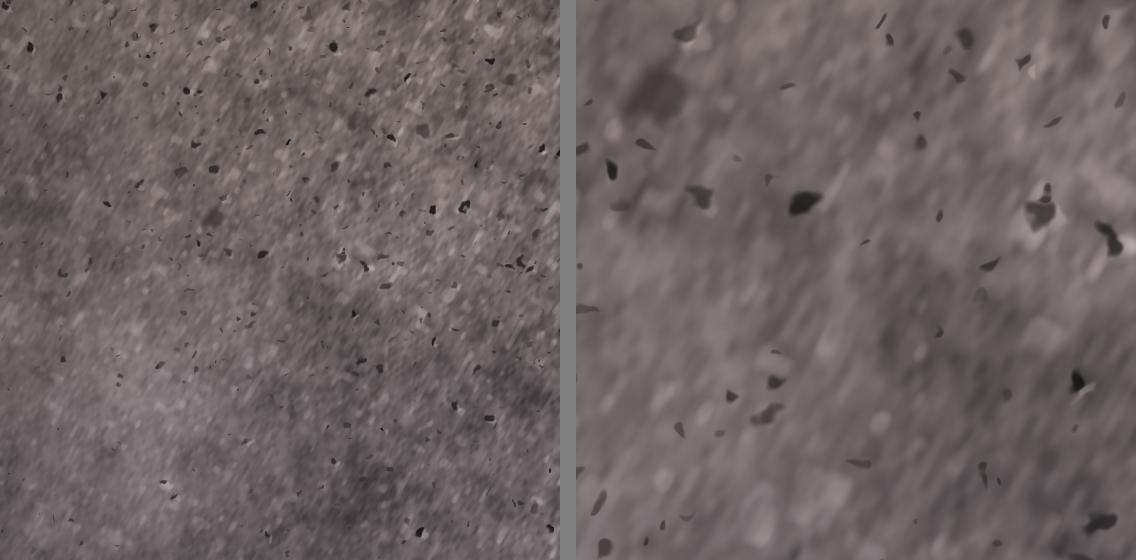
Left, the full canvas; right, a detail of the centre.
A three.js fragment shader for this texture:

```glsl
varying vec2 vUv;

float hash(vec2 p) {
  return fract(sin(dot(p, vec2(127.1, 311.7))) * 43758.5453);
}

float noise(vec2 p) {
  vec2 cell = floor(p);
  vec2 f = fract(p);
  f = f * f * (3.0 - 2.0 * f);
  float low = mix(hash(cell), hash(cell + vec2(1.0, 0.0)), f.x);
  float high = mix(hash(cell + vec2(0.0, 1.0)), hash(cell + 1.0), f.x);
  return mix(low, high, f.y);
}

float fbm(vec2 p) {
  float sum = 0.0;
  float weight = 0.533;
  for (int i = 0; i < 4; i++) {
    sum += weight * noise(p);
    p = mat2(1.6, 1.2, -1.2, 1.6) * p + 17.3;
    weight *= 0.5;
  }
  return sum;
}

// Pits are crowded at the top and right, sparse at the lower left
float pitDensity(vec2 p) {
  return mix(0.3, 1.2, smoothstep(0.2, 1.3, p.x * 0.6 + p.y));
}

// Scattered slanted ovals; radius is a fraction of the cell
float pits(vec2 p, float cells, float chance, float radius) {
  vec2 q = p * cells;
  float cover = 0.0;
  for (int y = -1; y <= 1; y++) {
    for (int x = -1; x <= 1; x++) {
      vec2 cell = floor(q) + vec2(float(x), float(y));
      vec2 seed = cell + cells * 1.37;
      vec2 centre = cell + vec2(hash(seed + 3.1), hash(seed + 7.7));
      float angle = 0.9 + 1.8 * (hash(seed + 11.3) - 0.5);
      float c = cos(angle);
      float s = sin(angle);
      vec2 d = mat2(c, -s, s, c) * (q - centre);
      d.y *= mix(1.0, 2.1, hash(seed + 19.9));
      float size = radius * mix(0.45, 1.0, hash(seed + 23.5));
      float present = step(hash(seed + 31.1), chance * pitDensity(centre / cells));
      float depth = mix(0.4, 1.0, hash(seed + 41.7));
      float shape = 1.0 - smoothstep(size * 0.5, size * 1.25, length(d));
      cover = max(cover, present * depth * shape);
    }
  }
  return cover;
}

void main() {
  vec2 uv = vUv;
  vec2 grain = vec2(dot(uv, vec2(0.87, -0.5)), dot(uv, vec2(0.5, 0.87)));

  // Broad clouds and a paler lower left corner
  float tone = 0.4 + 0.2 * (fbm(uv * 3.5 + 4.0) - 0.5);
  tone += 0.05 * (1.0 - smoothstep(0.0, 0.6, length(uv - vec2(0.05, 0.15))));
  tone -= 0.06 * smoothstep(0.53, 0.75, fbm(uv * 11.0 + 9.0));

  // Slanted grain, rougher towards the right
  float roughness = mix(0.75, 1.2, smoothstep(0.1, 0.9, uv.x * 0.7 + uv.y * 0.4));
  float streaks = 0.17 * (fbm(grain * vec2(46.0, 27.0)) - 0.5);
  float fine = 0.1 * (noise(grain * vec2(170.0, 80.0)) - 0.5);
  float flecks = 0.1 * smoothstep(0.68, 0.95, noise(grain * vec2(75.0, 42.0) + 50.0));
  tone += roughness * (streaks + fine + flecks);

  // Warm at the top, cool at the bottom
  float warmth = smoothstep(0.2, 1.0, uv.y + 0.4 * (fbm(uv * 3.0 + 31.0) - 0.5));
  vec3 color = tone * mix(vec3(1.05, 0.96, 0.985), vec3(1.08, 0.97, 0.945), warmth);

  // Ragged outlines for grains and pits
  vec2 warp = vec2(noise(uv * 75.0), noise(uv * 75.0 + 60.0)) - 0.5;
  warp += 0.5 * vec2(noise(uv * 160.0 + 20.0), noise(uv * 160.0 + 80.0)) - 0.25;
  vec2 ragged = uv + 0.011 * warp;

  // Flat dark grains, pale pit rims, then the pits
  float flatGrains = pits(ragged, 8.0, 0.35, 0.18);
  color = mix(color, vec3(0.23, 0.2, 0.2), 0.75 * flatGrains);

  float holes = pits(ragged, 15.0, 0.48, 0.165);
  float rims = pits(ragged - vec2(0.007, -0.006), 15.0, 0.48, 0.165);
  float specks = pits(ragged, 34.0, 0.36, 0.21);
  color += vec3(0.17, 0.16, 0.155) * rims * (1.0 - holes) * smoothstep(0.35, 0.75, noise(uv * 25.0));
  color = mix(color, vec3(0.19, 0.165, 0.165), 0.8 * specks);
  color = mix(color, vec3(0.09, 0.075, 0.078), 0.95 * holes);

  gl_FragColor = vec4(color, 1.0);
}
```
